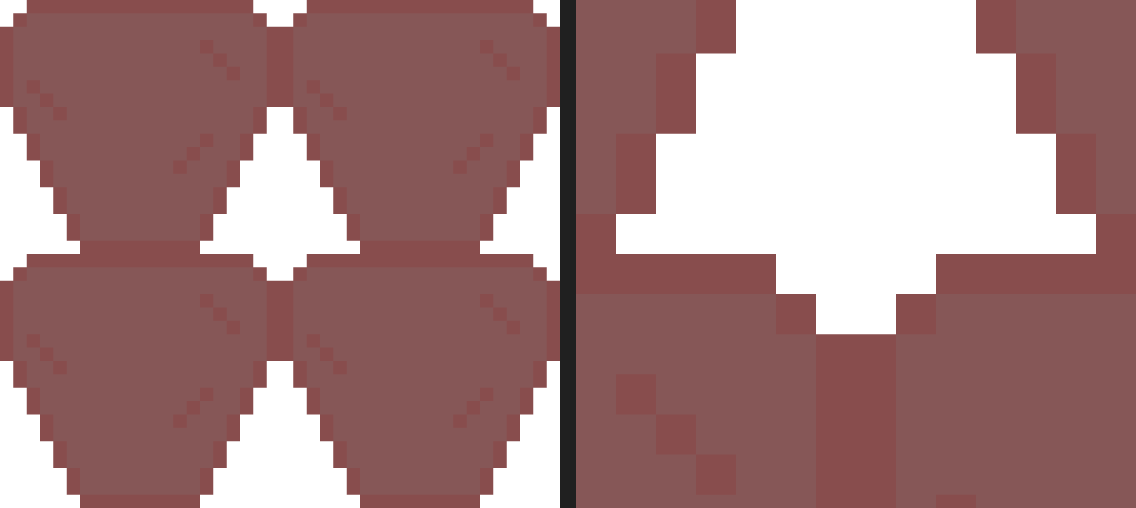
Left, the full canvas; right, a detail of the centre.
This pattern is drawn by a WebGL 2 fragment shader. Its source:

```glsl
#version 300 es
precision highp float;
// Two by two blocky tapered pots with dark outlines and diagonal scratches on white.

uniform vec2 u_resolution;
out vec4 outColor;

// One diagonal scratch: three cells from start, stepping down and sideways by slope.
bool scratch(vec2 cell, vec2 start, float slope) {
  vec2 d = cell - start;
  return d.y > -0.5 && d.y < 2.5 && abs(d.x - slope * d.y) < 0.5;
}

// Colour of one grid cell; rows count downward from the top of the tile.
vec3 potColor(vec2 cell) {
  vec3 outline = vec3(0.535, 0.302, 0.302);
  vec3 body = vec3(0.525, 0.341, 0.341);

  // Half width: chamfered rim, straight shoulder, then stepped taper.
  float halfWidth = min(min(8.0 + cell.y, 10.0), 13.0 - floor(cell.y / 2.0));
  float side = abs(cell.x - 10.0);
  if (side > halfWidth + 0.5) return vec3(1.0);

  bool border = side > halfWidth - 0.5 || cell.y < 0.5 || cell.y > 17.5;
  bool marks = scratch(cell, vec2(15.0, 3.0), 1.0)
            || scratch(cell, vec2(2.0, 6.0), 1.0)
            || scratch(cell, vec2(15.0, 10.0), -1.0);
  return border || marks ? outline : body;
}

void main() {
  // Average a 4 by 4 grid of samples to smooth the cell edges.
  vec3 sum = vec3(0.0);
  for (int j = 0; j < 4; j++) {
    for (int i = 0; i < 4; i++) {
      vec2 offset = (vec2(i, j) + 0.5) / 4.0 - 0.5;
      vec2 uv = (gl_FragCoord.xy + offset) / u_resolution;
      uv.y = 1.0 - uv.y;
      // Two repeats each way, every tile 21 by 19 cells.
      vec2 cell = floor(fract(uv * 2.0) * vec2(21.0, 19.0));
      sum += potColor(cell);
    }
  }
  outColor = vec4(sum / 16.0, 1.0);
}
```
